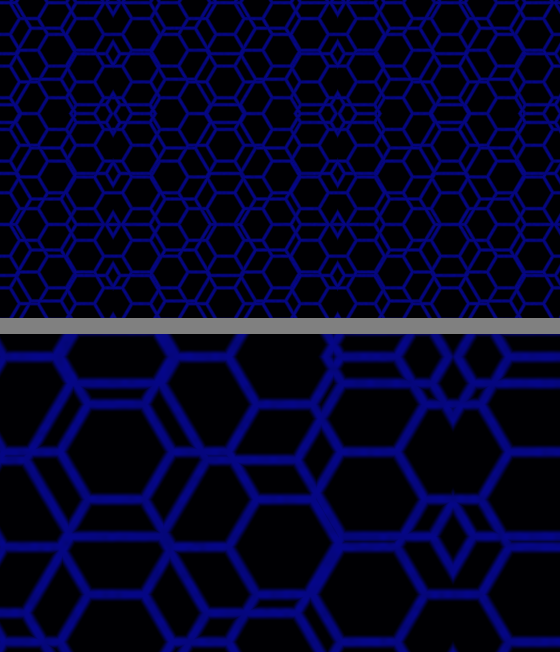
Top, the full canvas; bottom, a detail of the centre.
Give the GLSL for this pattern, as a WebGL 2 fragment shader.

```glsl
#version 300 es
precision highp float;
// Two honeycombs of different size, mirrored in both directions, as blue lines on black.

uniform vec2 u_resolution;
out vec4 outColor;

// Lengths are fractions of the canvas width.
const vec2  MIRROR_CENTRE = vec2(0.6030, 0.3650);
const vec2  HALF_TILE     = vec2(0.2005, 0.1980);  // distance between mirror axes
const float FINE_COLUMNS  = 4.0;                   // fine hexagon columns per half tile
const float FINE_ROWS     = 3.5;                   // fine hexagon rows per half tile
const float COARSE_RATIO  = 1.61;                  // coarse hexagon size over fine
const float LINE_HALF     = 0.0030;                // half line width at half brightness
const float LINE_SOFTNESS = 0.0040;
const float MOTTLE_SCALE  = 260.0;
const float MOTTLE_AMOUNT = 0.14;
const vec3  BACKGROUND    = vec3(0.000, 0.000, 0.012);
const vec3  LINE_BLUE     = vec3(0.020, 0.025, 0.540);
const float SQRT3         = 1.7320508;

float hash(vec2 p) {
    p = fract(p * vec2(0.1031, 0.1137));
    p += dot(p, p.yx + 33.33);
    return fract((p.x + p.y) * p.x);
}

float valueNoise(vec2 p) {
    vec2 i = floor(p);
    vec2 f = fract(p);
    f = f * f * (3.0 - 2.0 * f);
    return mix(mix(hash(i), hash(i + vec2(1, 0)), f.x),
               mix(hash(i + vec2(0, 1)), hash(i + vec2(1, 1)), f.x), f.y);
}

// Signed distance inside a flat-topped hexagon, positive within.
float insideHexagon(vec2 p, float apothem) {
    p = abs(p);
    return apothem - max(p.y, 0.5 * (SQRT3 * p.x + p.y));
}

// Distance to the nearest edge of a honeycomb with a cell at the origin.
float honeycombEdge(vec2 p, float apothem) {
    vec2 pitch = 2.0 * apothem * vec2(SQRT3, 1.0);
    vec2 even = p - pitch * floor(p / pitch + 0.5);
    vec2 odd = p - pitch * (floor(p / pitch) + 0.5);
    return max(insideHexagon(even, apothem), insideHexagon(odd, apothem));
}

void main() {
    vec2 p = gl_FragCoord.xy / u_resolution.x;

    // Fold the plane into one quarter of the mirrored tile.
    vec2 q = p - MIRROR_CENTRE + HALF_TILE;
    q = abs(mod(q, 2.0 * HALF_TILE) - HALF_TILE);

    // Stretch vertically so that the hexagons become regular.
    float fineApothem = HALF_TILE.x / (FINE_COLUMNS * SQRT3);
    float coarseApothem = fineApothem * COARSE_RATIO;
    float stretch = 2.0 * FINE_ROWS * fineApothem / HALF_TILE.y;
    q.y *= stretch;

    // The coarse comb hangs from the far corner of the quarter tile.
    vec2 coarseOrigin = vec2(HALF_TILE.x, HALF_TILE.y * stretch - coarseApothem);
    float edge = min(honeycombEdge(q, fineApothem),
                     honeycombEdge(q - coarseOrigin, coarseApothem));

    // Soft lines with a faint uneven tone.
    float feather = 0.5 * max(LINE_SOFTNESS, 1.5 / u_resolution.x);
    float line = 1.0 - smoothstep(LINE_HALF - feather, LINE_HALF + feather, edge);
    float tone = 1.0 - MOTTLE_AMOUNT * valueNoise(p * MOTTLE_SCALE);
    outColor = vec4(mix(BACKGROUND, LINE_BLUE * tone, line), 1.0);
}
```
